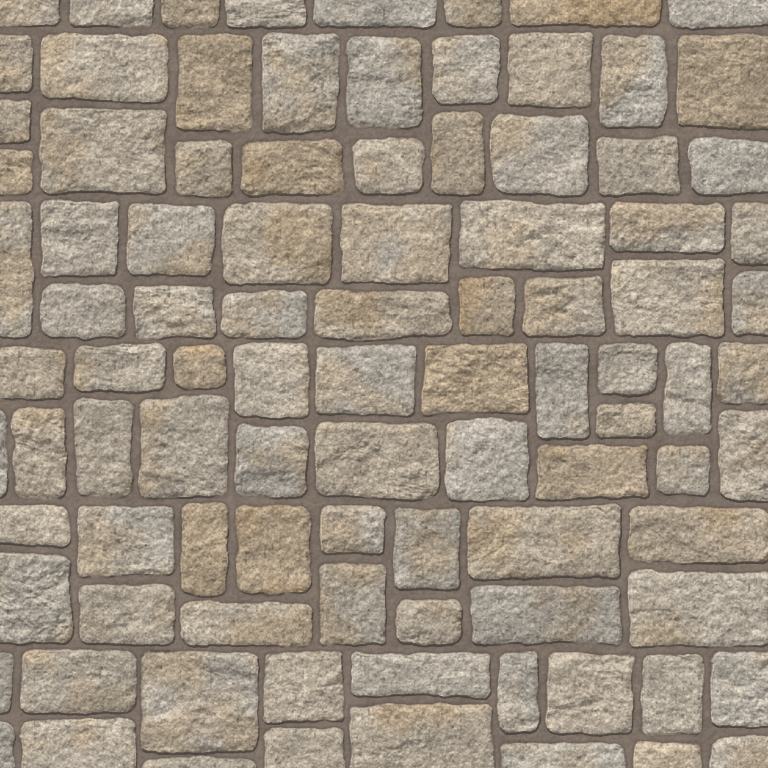
Give the GLSL for this texture, as a Shadertoy shader.

```glsl
const vec3 GREY = vec3(0.655, 0.63, 0.59);
const vec3 BEIGE = vec3(0.68, 0.635, 0.57);
const vec3 OCHRE = vec3(0.65, 0.555, 0.43);
const vec3 MORTAR = vec3(0.485, 0.435, 0.395);
const vec2 LIGHT_DIR = vec2(-0.33, 0.94);
const vec2 BLOCK = vec2(0.31, 0.2);

struct Stone {
    float depth;   // distance inside the outline, negative in the mortar
    vec2 seed;
};

float hash(vec2 p) {
    vec3 q = fract(p.xyx * 0.1031);
    q += dot(q, q.yzx + 33.33);
    return fract((q.x + q.y) * q.z);
}

float noise(vec2 p) {
    vec2 i = floor(p), f = fract(p);
    f = f * f * (3.0 - 2.0 * f);
    return mix(mix(hash(i), hash(i + vec2(1, 0)), f.x),
               mix(hash(i + vec2(0, 1)), hash(i + vec2(1, 1)), f.x), f.y);
}

float fbm(vec2 p, int octaves) {
    float sum = 0.0, amp = 0.5, total = 0.0;
    for (int i = 0; i < octaves; i++) {
        sum += amp * noise(p);
        total += amp;
        amp *= 0.5;
        p = mat2(1.68, 1.26, -1.26, 1.68) * p + 17.3;
    }
    return sum / total;
}

// Irregular one-dimensional cells
float cellEdge(float i, float seed) {
    return i + 0.34 * (hash(vec2(i, seed)) - 0.5);
}

float cellIndex(float x, float seed) {
    float i = floor(x);
    if (x < cellEdge(i, seed)) return i - 1.0;
    return x >= cellEdge(i + 1.0, seed) ? i + 1.0 : i;
}

float roundedBox(vec2 p, vec2 halfSize, float radius) {
    vec2 q = abs(p) - halfSize + radius;
    return length(max(q, 0.0)) + min(max(q.x, q.y), 0.0) - radius;
}

// Courses are cut into blocks, then each block into stones
Stone findStone(vec2 p) {
    vec2 wobble = vec2(noise(p * 11.0 + 3.0), noise(p * 11.0 + 51.0)) - 0.5;
    p += 0.007 * wobble;
    vec2 g = p / BLOCK + 7.3;
    float row = cellIndex(g.y, 4.0);
    float shift = row * 0.37, rowSeed = row + 20.0;
    float col = cellIndex(g.x + shift, rowSeed);
    vec2 lo = vec2(cellEdge(col, rowSeed) - shift, cellEdge(row, 4.0));
    vec2 hi = vec2(cellEdge(col + 1.0, rowSeed) - shift, cellEdge(row + 1.0, 4.0));
    lo = (lo - 7.3) * BLOCK;
    hi = (hi - 7.3) * BLOCK;
    vec2 seed = vec2(col, row) * 3.7;
    for (int i = 0; i < 5; i++) {
        vec2 size = hi - lo;
        float r = hash(seed + 1.9), side = 0.0;
        float cut = mix(0.3, 0.7, hash(seed + 7.3));
        if (size.x > mix(0.16, 0.25, r) && size.x > size.y * mix(0.95, 1.8, hash(seed + 4.1))) {
            float middle = mix(lo.x, hi.x, cut);
            side = step(middle, p.x);
            if (side > 0.5) lo.x = middle; else hi.x = middle;
        } else if (size.y > mix(0.125, 0.21, r)) {
            float middle = mix(lo.y, hi.y, cut);
            side = step(middle, p.y);
            if (side > 0.5) lo.y = middle; else hi.y = middle;
        } else break;
        seed += vec2(13.7 + 9.1 * side, 5.3 + 21.7 * side);
    }
    vec2 halfSize = 0.5 * (hi - lo) - mix(0.0042, 0.0078, hash(seed + 2.7));
    float radius = min(mix(0.006, 0.015, hash(seed + 8.8)), 0.5 * min(halfSize.x, halfSize.y));
    float outline = roundedBox(p - 0.5 * (lo + hi), halfSize, radius);
    return Stone(0.008 * (fbm(p * 45.0, 4) - 0.5) - outline, seed);
}

float stoneMask(float depth) {
    return smoothstep(-0.0013, 0.0013, depth);
}

// Worn edges, broken faces with ledges, and coarse grain
float relief(vec2 p, Stone s) {
    float rough = mix(0.3, 1.0, hash(s.seed + 6.2));
    vec2 q = p + s.seed * 0.31;
    q += 0.03 * vec2(noise(q * 14.0), noise(q * 14.0 + 40.0));
    float ledge = smoothstep(0.42, 0.6, fbm(q * vec2(11.0, 17.0), 5));
    float rock = 0.0045 * smoothstep(-0.002, 0.009, s.depth);
    rock += rough * (0.013 * ledge + 0.04 * fbm(q * 16.0, 5));
    rock += 0.008 * fbm(p * 110.0, 3);
    return mix(0.0025 * fbm(p * 90.0, 3), rock - 0.02 * rough, stoneMask(s.depth));
}

vec3 stoneColor(vec2 p, vec2 seed) {
    vec3 color = mix(GREY, BEIGE, hash(seed + 3.3));
    float warmth = pow(hash(seed + 9.4), 4.0);
    float stain = smoothstep(0.48, 0.72, fbm(p * 11.0 + seed, 4));
    color = mix(color, OCHRE, clamp(0.55 * warmth + 0.4 * stain, 0.0, 0.8));
    color *= mix(0.96, 1.06, hash(seed + 5.6));
    color *= 1.0 + 0.2 * (fbm(p * 24.0 + seed, 4) - 0.5);
    return color;
}

void mainImage(out vec4 fragColor, in vec2 fragCoord) {
    vec2 p = fragCoord / iResolution.y;
    vec2 ahead = p + 0.002 * LIGHT_DIR;
    Stone s = findStone(p);
    float slope = (relief(p, s) - relief(ahead, findStone(ahead))) / 0.002;

    // Mineral grain and dark pits
    float grain = noise(p * 290.0) + noise(p * 490.0 + 9.0) - 1.0;
    float pits = smoothstep(0.76, 0.95, noise(p * 200.0 + 31.0));
    vec3 stone = stoneColor(p, s.seed) * (1.0 + 0.19 * grain - 0.16 * pits);
    stone *= mix(0.92, 1.0, smoothstep(0.0, 0.006, s.depth));

    // Mortar darkens towards the stones
    vec3 mortar = MORTAR * (0.93 + 0.16 * fbm(p * 35.0, 4) + 0.08 * grain);
    mortar *= mix(0.87, 1.0, smoothstep(0.0, 0.005, -s.depth));

    vec3 color = mix(mortar, stone, stoneMask(s.depth));
    color *= 1.0 + clamp(0.2 * slope, -0.3, 0.18);
    fragColor = vec4(color, 1.0);
}
```
